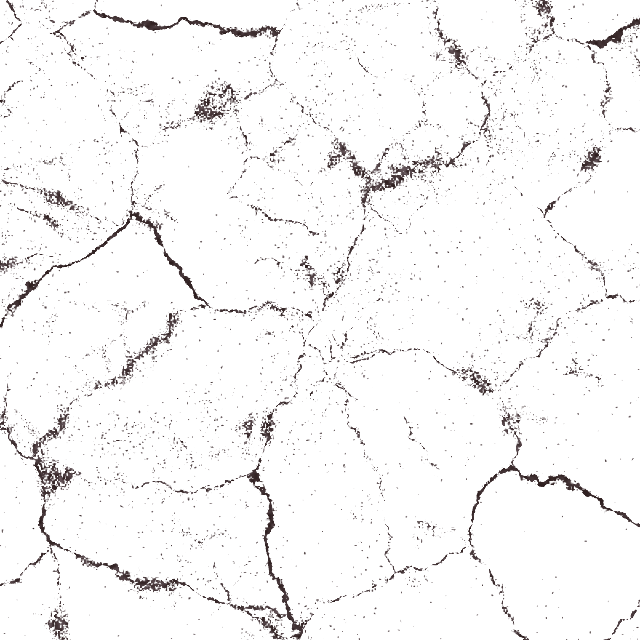
This texture is drawn by a WebGL 1 fragment shader. Its source:

```glsl
precision highp float;
uniform vec2 u_resolution;

#define PLATE_SCALE 4.0
#define SHARD_SCALE 11.0
#define THIN_CRACK 0.0007
#define WIDE_CRACK 0.0038
#define ROUGHNESS 0.0046
#define SPECK_GRID 215.0
#define SPECK_RADIUS 0.0009
#define GRAIN_SCALE 400.0
#define PAPER vec3(1.0)
#define INK_DARK vec3(0.17, 0.11, 0.11)
#define INK_PALE vec3(0.40, 0.34, 0.36)

float hash(vec2 p) {
  vec3 q = fract(p.xyx * vec3(0.1031, 0.1030, 0.0973));
  q += dot(q, q.yzx + 33.33);
  return fract((q.x + q.y) * q.z);
}

vec2 hash2(vec2 p) {
  return vec2(hash(p), hash(p + 71.7));
}

float noise(vec2 p) {
  vec2 i = floor(p), f = fract(p);
  f = f * f * (3.0 - 2.0 * f);
  return mix(mix(hash(i), hash(i + vec2(1, 0)), f.x),
             mix(hash(i + vec2(0, 1)), hash(i + vec2(1, 1)), f.x), f.y);
}

vec2 noise2(vec2 p) {
  return vec2(noise(p), noise(p + 63.4)) - 0.5;
}

float fbm(vec2 p) {
  float sum = 0.0, amp = 0.5;
  for (int i = 0; i < 5; i++) {
    sum += amp * noise(p);
    p = p * 2.1 + 17.3;
    amp *= 0.5;
  }
  return sum;
}

// Voronoi plates: x = distance to the border, y = border id, z = plate id
vec3 plates(vec2 p) {
  vec2 base = floor(p), f = fract(p), nearCell = vec2(0), nearest = vec2(0);
  float best = 9.0;
  for (int j = -1; j <= 1; j++)
    for (int i = -1; i <= 1; i++) {
      vec2 cell = vec2(i, j);
      vec2 r = cell + hash2(base + cell + 40.0) - f;
      if (dot(r, r) < best) {
        best = dot(r, r);
        nearest = r;
        nearCell = cell;
      }
    }
  float border = 9.0, borderId = 0.0;
  for (int j = -2; j <= 2; j++)
    for (int i = -2; i <= 2; i++) {
      vec2 cell = nearCell + vec2(i, j);
      vec2 r = cell + hash2(base + cell + 40.0) - f;
      vec2 gap = r - nearest;
      if (dot(gap, gap) > 0.00001) {
        float d = dot(0.5 * (nearest + r), normalize(gap));
        if (d < border) {
          border = d;
          borderId = hash(2.0 * base + cell + nearCell + 200.0);
        }
      }
    }
  return vec3(border, borderId, hash(base + nearCell + 90.0));
}

// Soft coverage of a shape from its signed depth
float cover(float depth, float px) {
  return smoothstep(-0.7 * px, 0.7 * px, depth);
}

// Scattered specks; density is the chance that a grid cell holds one
float specks(vec2 p, float density, float px) {
  vec2 g = p * SPECK_GRID, id = floor(g);
  vec2 offset = (fract(g) - 0.3 - 0.4 * hash2(id + 11.0)) / SPECK_GRID;
  offset.y *= mix(0.5, 1.2, hash(id + 57.0));
  float radius = SPECK_RADIUS * mix(0.0, 1.25, hash(id + 23.0));
  return cover(radius - length(offset), px) * step(hash(id + 5.0), density);
}

void main() {
  float px = 1.0 / min(u_resolution.x, u_resolution.y);
  vec2 uv = gl_FragCoord.xy * px;

  // Jagged wander of the crack lines, and grain that frays their edges
  vec2 wander = vec2(fbm(uv * 9.0 + 3.0), fbm(uv * 9.0 + 63.0)) - 0.5;
  vec2 p = uv + 0.09 * wander + 0.008 * noise2(uv * 75.0);
  float grain = noise(uv * GRAIN_SCALE);
  float ragged = noise(uv * 95.0 + 9.0);
  float wear = fbm(uv * 4.0 + 31.0);
  float fray = ROUGHNESS * (grain - 0.5) + 0.0022 * (ragged - 0.5);
  float gaps = smoothstep(0.5, 0.8, noise(uv * 42.0 + 77.0));

  // Main cracks: a few wide, most thin and broken
  vec3 plate = plates(p * PLATE_SCALE);
  float plateDist = plate.x / PLATE_SCALE;
  float strength = plate.y * plate.y * plate.y;
  float width = mix(THIN_CRACK, WIDE_CRACK, strength * (0.5 + ragged));
  width -= 0.0022 * gaps * (1.0 - strength);
  float crack = cover(width - plateDist + fray, px);

  // Fine branching cracks in the worn areas
  vec3 shard = plates(p * SHARD_SCALE + 7.0);
  float shardDist = shard.x / SHARD_SCALE;
  float worn = smoothstep(0.46, 0.60, wear + 0.12 * (plate.z - 0.5));
  float fineWidth = mix(-0.0045, 0.0012, sqrt(worn * shard.y)) - 0.0015 * gaps;
  float fine = cover(fineWidth - shardDist + fray, px);

  // Crumbled patches and loose grit along the cracks
  float patchMask = smoothstep(0.62, 0.84, noise(uv * 12.0 + 47.0));
  float crackDist = min(plateDist, shardDist + 0.010 - 0.006 * worn);
  float crumble = patchMask * smoothstep(0.020, 0.002, crackDist);
  float rubble = cover(0.006 * (grain + 0.4 * ragged - 1.35 + 0.75 * crumble), px);
  float grit = smoothstep(0.009, 0.0, plateDist) * smoothstep(0.35, 0.8, noise(uv * 24.0));

  // Dust: some plates stay clean, others are dotted in clumps
  float clump = smoothstep(0.3, 0.8, noise(uv * 36.0 + 5.0));
  float density = 0.004 + 0.10 * plate.z * smoothstep(0.32, 0.62, wear) * (0.3 + clump);
  density += 0.4 * crumble + 0.25 * grit + 0.07 * worn * clump;
  vec2 dustPos = uv + 0.005 * noise2(uv * 90.0 + 20.0);
  float dust = specks(dustPos, density, px);
  dust = max(dust, specks(dustPos.yx * 1.07 + 0.37, density, px));

  float ink = max(max(crack, fine), max(dust, rubble * step(0.05, crumble)));
  float tone = noise(uv * 190.0 + 83.0);
  vec3 inkColor = mix(INK_DARK, INK_PALE, tone * (1.0 - 0.5 * strength * crack));
  gl_FragColor = vec4(mix(PAPER, inkColor, ink), 1.0);
}
```
